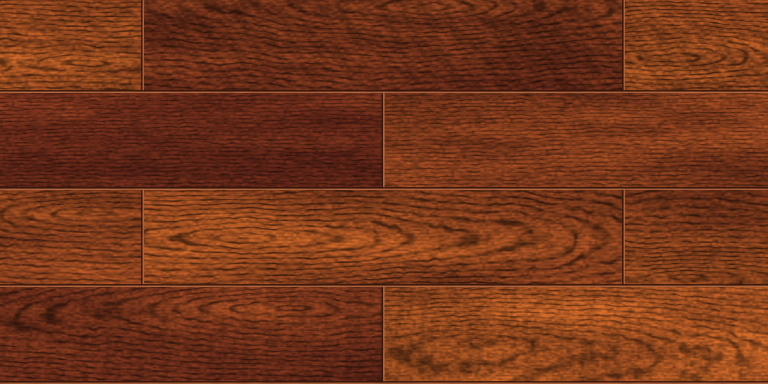
This texture is drawn by a WebGL 2 fragment shader. Its source:

```glsl
#version 300 es
precision highp float;
// Stained oak floor: four rows of long boards laid in running bond.
// Each board gets its own tone and a grain made of warped growth rings,
// then fine pores, and a thin pale bevel beside a dark groove at the joints.
uniform vec2 u_resolution;
out vec4 outColor;

const float TAU = 6.2831853;
const vec2 BOARD = vec2(1.2526, 0.2526);   // board size, canvas height = 1
const vec2 ORIGIN = vec2(0.9995, 0.0018);  // a joint in the bottom row

const vec3 RED_STAIN = vec3(0.40, 0.162, 0.092);
const vec3 AMBER_STAIN = vec3(0.63, 0.315, 0.125);
const vec3 GROOVE = vec3(0.2, 0.08, 0.045);
const vec3 BEVEL = vec3(0.7, 0.41, 0.25);

// Per board, three per row from the bottom: stain warmth, ring curvature
// and the heart of its rings (along the board, across it)
const float WARMTH[12] = float[12](0.2, 0.95, 0.5, 0.55, 0.7, 0.72,
                                   -0.05, 0.42, 0.5, 0.8, 0.35, 0.82);
const float FIGURE[12] = float[12](0.6, 0.4, 0.5, 0.55, 1.0, 0.8,
                                   0.04, 0.08, 0.5, 0.7, 0.65, 0.8);
const vec2 HEART[12] = vec2[12](vec2(1.0, 0.78), vec2(0.25, 0.45), vec2(0.5),
                                vec2(1.15, 0.75), vec2(0.25, 0.5), vec2(0.15, 0.1),
                                vec2(0.6, 0.3), vec2(0.7, 0.6), vec2(0.5),
                                vec2(1.12, 0.3), vec2(0.75, 0.88), vec2(0.1, 0.35));

float hash(vec2 p) {
  return fract(sin(dot(p, vec2(127.1, 311.7))) * 43758.5453);
}

float noise(vec2 p) {
  vec2 i = floor(p), f = fract(p);
  f = f * f * (3.0 - 2.0 * f);
  return mix(mix(hash(i), hash(i + vec2(1, 0)), f.x),
             mix(hash(i + vec2(0, 1)), hash(i + vec2(1, 1)), f.x), f.y);
}

float fbm(vec2 p) {
  float sum = 0.0, amp = 0.5;
  for (int i = 0; i < 3; i++) {
    sum += amp * noise(p);
    p = p * 2.03 + 17.3;
    amp *= 0.5;
  }
  return sum;
}

// Growth rings: straight lines bending into long arches as figure rises
float rings(vec2 q, float arch, float figure, vec2 seed) {
  float field = mix(q.y, arch, smoothstep(0.0, 0.7, figure));
  field += noise(q * vec2(2.0, 1.3) + seed * 19.0) * mix(0.08, 0.24, figure);
  field += noise(q * vec2(10.0, 3.2) + seed * 11.0) * mix(0.015, 0.055, figure);
  field += noise(q * vec2(50.0, 14.0) + seed * 7.0) * 0.018;
  float wave = 0.5 + 0.5 * cos(TAU * field * mix(25.0, 17.0, figure));
  return wave * wave * wave;
}

// Stained wood of one board; q.x runs along it, q.y is 0..1 across it
vec3 wood(vec2 q, float warmth, float figure, vec2 heart, vec2 seed) {
  vec2 p = q * vec2(1.0, BOARD.y) + seed * 5.3;
  float arch = length((q - heart) * vec2(0.55, 1.0));
  float cloud = noise(p * vec2(2.2, 9.0)) - 0.5;
  float streak = fbm(p * vec2(4.0, 30.0)) - 0.44;
  float pores = noise(p * vec2(55.0, 230.0)) - 0.5;
  float flecks = noise(p * vec2(130.0, 190.0) + 31.0) - 0.5;

  // The stain glows warmer around the heart of figured boards
  float stain = warmth + 0.3 * cloud + 0.4 * streak + 0.6 * figure * (0.33 - arch);
  vec3 color = mix(RED_STAIN, AMBER_STAIN, clamp(stain, -0.15, 1.1));
  color *= 1.04 + 0.2 * cloud + 0.25 * streak + 0.32 * pores + 0.32 * flecks;
  float broken = mix(0.4, 1.0, smoothstep(0.2, 0.75, noise(p * vec2(40.0, 90.0))));
  float line = rings(q, arch, figure, seed) * broken;
  return color * (1.0 - mix(0.33, 0.5, figure) * line);
}

// Coverage of a band of the given half width around a joint
float band(float dist, float halfWidth, float blur) {
  return 1.0 - smoothstep(halfWidth - blur, halfWidth + blur, abs(dist));
}

// Signed distance to the nearest joint, from a 0..1 board coordinate
float jointDistance(float t, float size) {
  return (t - step(0.5, t)) * size;
}

// Lays the dark groove and the worn bevel of one joint over the wood
vec3 addJoint(vec3 color, float dist, float side, float wear, float blur) {
  color = mix(color, GROOVE, 0.85 * band(dist - side * 0.0035, 0.0026, blur));
  return mix(color, BEVEL, wear * band(dist, 0.002, blur));
}

void main() {
  vec2 p = gl_FragCoord.xy / u_resolution.y;
  float blur = max(0.5 / u_resolution.y, 0.0012);

  // Running bond: odd rows shift by half a board
  vec2 cell = (p - ORIGIN) / BOARD;
  float row = floor(cell.y);
  cell.x += 0.5 * mod(row, 2.0);
  vec2 id = vec2(floor(cell.x), row);
  vec2 local = fract(cell);
  int index = clamp(int(row) * 3 + int(id.x) + 1, 0, 11);

  vec2 seed = id + vec2(2.3, 1.6);
  vec2 q = vec2(local.x * BOARD.x, local.y);
  vec3 color = wood(q, WARMTH[index], FIGURE[index], HEART[index], seed);

  // Joints: the groove lies left of the end bevels and above the long ones
  float wear = 0.75 + 0.25 * noise(p * 30.0);
  color = addJoint(color, jointDistance(local.x, BOARD.x), -1.0, wear, blur);
  color = addJoint(color, jointDistance(local.y, BOARD.y), 1.0, wear, blur);

  outColor = vec4(color, 1.0);
}
```
